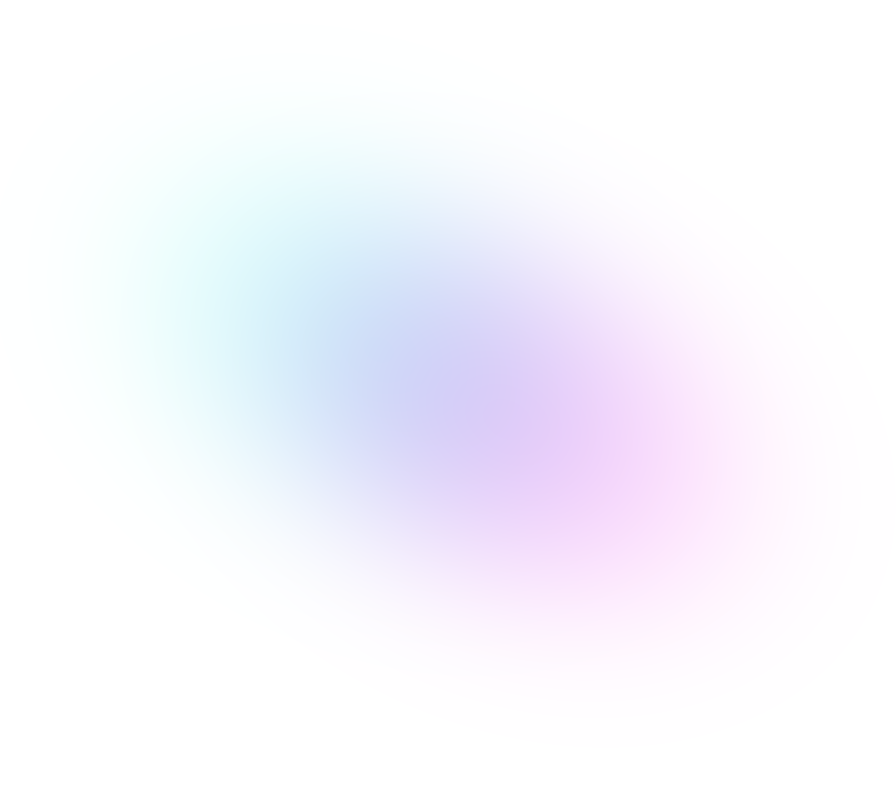
This background is drawn by a Shadertoy shader. Its source:

```glsl
const vec3 PAPER = vec3(1.0);
const vec3 CYAN_ABSORB = vec3(0.187, 0.0, 0.018);
const vec3 PINK_ABSORB = vec3(0.0, 0.200, 0.013);

// Coordinates of p in a frame whose first axis is the given direction
vec2 toFrame(vec2 p, vec2 axis) {
    return vec2(dot(p, axis), dot(p, vec2(-axis.y, axis.x)));
}

// Elliptical glow, close to a Gaussian but with a shorter tail
float softGlow(vec2 p, vec2 center, vec2 axis, vec2 spread, float tailFalloff) {
    vec2 q = toFrame(p - center, axis) / spread;
    float d = 0.5 * dot(q, q);
    return exp(-d - tailFalloff * d * d);
}

void mainImage(out vec4 fragColor, in vec2 fragCoord) {
    // Centered coordinates in units of canvas height
    vec2 p = (fragCoord - 0.5 * iResolution.xy) / iResolution.y;

    // Two overlapping glows along a shared diagonal
    vec2 axis = normalize(vec2(0.88, -0.47));
    vec2 spread = vec2(0.229, 0.168);
    float cyanGlow = softGlow(p, vec2(-0.086, 0.065), axis, spread, 0.35);
    float pinkGlow = softGlow(p, vec2(0.074, -0.022), axis, spread, 0.35);

    // Each glow absorbs its complementary light from the paper
    vec3 color = PAPER - CYAN_ABSORB * cyanGlow - PINK_ABSORB * pinkGlow;
    fragColor = vec4(color, 1.0);
}
```
